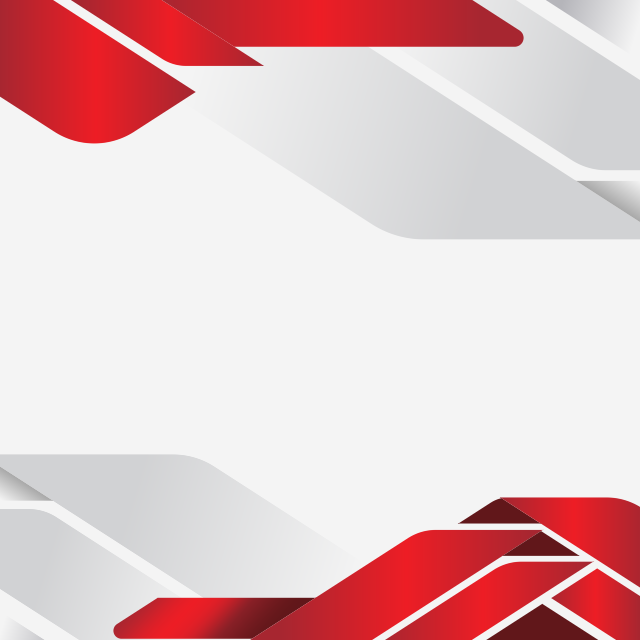
Write a three.js fragment shader that draws this background.

```glsl
// Pale backdrop with folded red ribbons and soft grey bands in its corners.
varying vec2 vUv;

const float SLOPE = 0.645;     // steepness shared by all diagonals
const float FLAT_COS = 0.8403; // cosine between diagonal and level normals
const float DIAG_COS = 0.412;  // cosine between the two diagonal normals
const vec3 PAPER = vec3(0.957);
const vec3 SILVER = vec3(0.82, 0.823, 0.83);
const vec3 BRIGHT_RED = vec3(0.93, 0.115, 0.145);
const vec3 DEEP_RED = vec3(0.655, 0.15, 0.19);
const vec3 FOLD_RED = vec3(0.38, 0.09, 0.10);

// Distance to a falling diagonal, positive above it
float fall(vec2 p, float height) {
  return (p.y + SLOPE * p.x - height) * FLAT_COS;
}

// Distance to a rising diagonal, positive above it
float rise(vec2 p, float height) {
  return (p.y - SLOPE * p.x - height) * FLAT_COS;
}

// Intersection of two half planes with a circular corner
float corner(float a, float b, float cosine, float radius) {
  a += radius;
  b += radius;
  float d = max(a, b);
  if (a > cosine * b && b > cosine * a) {
    d = sqrt((a * a + b * b - 2.0 * a * b * cosine) / (1.0 - cosine * cosine));
  }
  return d - radius;
}

void paint(inout vec3 color, vec3 ink, float d) {
  color = mix(color, ink, 1.0 - smoothstep(-0.001, 0.001, d));
}

// Satin red with a bright vertical streak
vec3 satin(float x, float center, float reach) {
  return mix(BRIGHT_RED, DEEP_RED, clamp(abs(x - center) / reach, 0.0, 1.0));
}

// Stack of grey bands running out of a corner
void greyBands(inout vec3 color, vec2 p, float bandTop, float cornerStart) {
  // Wide band
  float fade = clamp((p.x - 0.3 + 0.3 * (0.9 - p.y)) / 0.5, 0.0, 1.0);
  float wide = corner(-fall(p, 1.0245), 0.626 - p.y, FLAT_COS, 0.15);
  paint(color, mix(PAPER, SILVER, fade), max(wide, fall(p, 1.298)));

  // Narrow band
  fade = clamp((p.x - 0.60 + 0.3 * (0.93 - p.y)) / 0.34, 0.0, 1.0);
  float narrow = corner(-fall(p, 1.326), 0.734 - p.y, FLAT_COS, 0.1);
  paint(color, mix(PAPER, SILVER, fade), max(narrow, fall(p, bandTop)));

  // Shaded fold and corner piece
  fade = clamp((p.y + SLOPE * p.x - 1.298) / 0.065, 0.0, 1.0);
  paint(color, mix(vec3(0.66), PAPER, fade), max(-fall(p, 1.298), p.y - 0.7174));
  fade = clamp((p.x - 0.88 + 0.3 * (1.0 - p.y)) / 0.13, 0.0, 1.0);
  paint(color, mix(vec3(0.71, 0.71, 0.73), PAPER, fade), -fall(p, cornerStart));
}

void topRibbons(inout vec3 color, vec2 p) {
  float left = corner(-fall(p, 0.849), -rise(p, 0.659), DIAG_COS, 0.115);
  paint(color, satin(p.x, 0.15, 0.15), max(left, fall(p, 1.0535)));

  float middle = corner(-fall(p, 1.0714), 0.897 - p.y, FLAT_COS, 0.07);
  paint(color, satin(p.x, 0.267, 0.14), max(middle, fall(p, 1.163)));

  float right = corner(fall(p, 1.476), 0.927 - p.y, -FLAT_COS, 0.0138);
  paint(color, satin(p.x, 0.5, 0.25), max(right, -fall(p, 1.163)));
}

void bottomRibbons(inout vec3 color, vec2 p) {
  // Low tab, shaded where it slips under the next ribbon
  float along = p.x - 0.9 * p.y;
  vec3 tabInk = mix(satin(along, 0.25, 0.09), FOLD_RED, smoothstep(0.27, 0.42, along));
  tabInk = mix(tabInk, BRIGHT_RED, 0.6 * (1.0 - smoothstep(0.0, 0.08, abs(along - 0.26))));
  float tab = corner(rise(p, -0.093), 0.002 - p.y, -FLAT_COS, 0.0125);
  paint(color, tabInk, max(max(tab, p.y - 0.066), -rise(p, -0.252)));

  // Rising ribbon and its fold
  float outer = corner(rise(p, -0.252), p.y - 0.172, FLAT_COS, 0.08);
  paint(color, satin(p.x, 0.635, 0.195), max(outer, -rise(p, -0.375)));
  float fold = max(rise(p, -0.375), fall(p, 0.7155));
  paint(color, FOLD_RED, max(fold, 0.1315 - p.y));

  // Inner rising ribbon
  float inner = corner(rise(p, -0.388), p.y - 0.1224, FLAT_COS, 0.08);
  paint(color, satin(p.x, 0.755, 0.16), max(inner, -rise(p, -0.4755)));

  // Falling ribbon over a dark peak
  float peak = rise(p, -0.49);
  paint(color, satin(p.x, 0.93, 0.07), max(max(peak, fall(p, 0.7137)), -fall(p, 0.621)));
  paint(color, FOLD_RED, max(peak, fall(p, 0.603)));

  // Upper falling ribbon and its fold
  float back = corner(rise(p, -0.28), p.y - 0.2227, FLAT_COS, 0.05);
  paint(color, FOLD_RED, max(max(back, 0.182 - p.y), fall(p, 0.727)));
  float front = corner(fall(p, 0.853), p.y - 0.2227, FLAT_COS, 0.1);
  paint(color, satin(p.x, 0.897, 0.11), max(front, -fall(p, 0.727)));
}

void main() {
  vec3 color = PAPER;
  greyBands(color, vUv, 1.52, 1.55);
  // The lower left stack is turned half way round and smaller
  greyBands(color, (vec2(0.7936, 0.7845) - vUv) / 0.79, 1.54, 1.584);
  topRibbons(color, vUv);
  bottomRibbons(color, vUv);
  gl_FragColor = vec4(color, 1.0);
}
```
